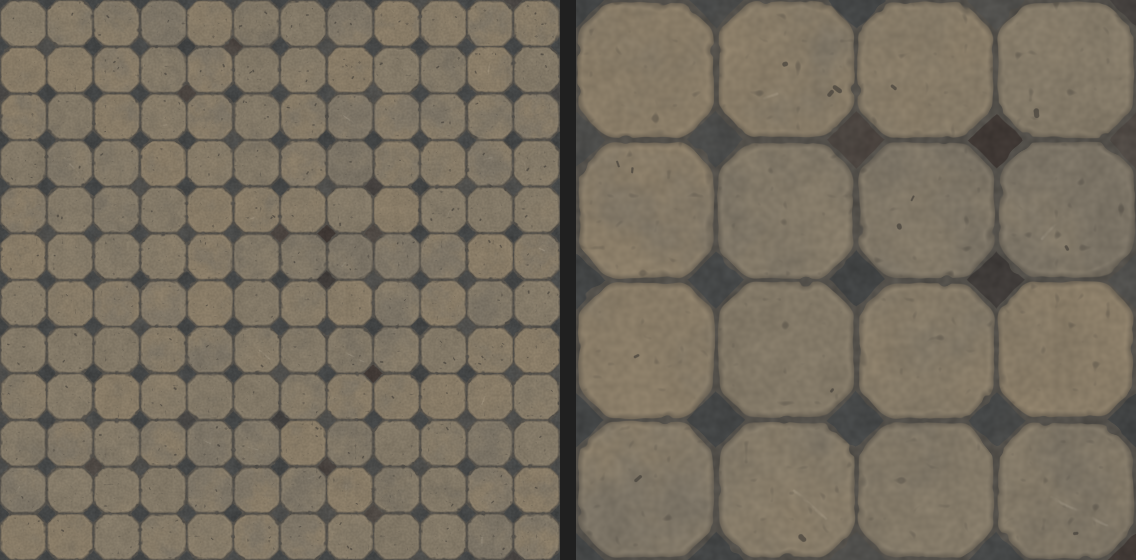
Left, the full canvas; right, a detail of the centre.
A WebGL 1 fragment shader for this texture:

```glsl
precision highp float;

uniform vec2 u_resolution;

const float COUNT = 12.0;          // tiles across and down
const float JOINT = 0.017;         // half width of a joint, in tiles
const float CUT = 0.215;           // half diagonal of the corner inset
const float CORNER_ROUND = 0.045;
const float SHIFT = 0.016;         // misplacement of each piece
const float WOBBLE = 0.011;        // unevenness of the edges
const float CHIP = 0.028;          // depth of worn bites in the edges
const float PIT_CHANCE = 0.28;
const float SCRATCH_CHANCE = 0.14;

const vec3 CLAY = vec3(0.518, 0.478, 0.408);
const vec3 OCHRE = vec3(0.525, 0.463, 0.370);
const vec3 ASH = vec3(0.475, 0.448, 0.400);
const vec3 GROUT = vec3(0.325, 0.312, 0.290);
const vec3 SLATE = vec3(0.265, 0.273, 0.274);
const vec3 RUST = vec3(0.255, 0.215, 0.195);
const vec3 SOOT = vec3(0.250, 0.235, 0.215);

vec2 hash2(vec2 p) {
  vec3 q = fract(p.xyx * vec3(0.1031, 0.1030, 0.0973));
  q += dot(q, q.yzx + 33.33);
  return fract((q.xx + q.yz) * q.zy);
}

float cornerSlope(vec2 cell, vec2 offset, float period) {
  float angle = 6.28318 * hash2(mod(cell, period) + period).x;
  return dot(vec2(cos(angle), sin(angle)), offset);
}

// Gradient noise that wraps once per canvas, about -0.7 to 0.7
float noise(vec2 uv, float period) {
  vec2 p = uv * period;
  vec2 i = floor(p), f = fract(p);
  vec2 w = f * f * f * (f * (f * 6.0 - 15.0) + 10.0);
  vec2 e = vec2(1.0, 0.0);
  float low = mix(cornerSlope(i, f, period), cornerSlope(i + e, f - e, period), w.x);
  float high = mix(cornerSlope(i + e.yx, f - e.yx, period),
                   cornerSlope(i + 1.0, f - 1.0, period), w.x);
  return mix(low, high, w.y);
}

float fbm(vec2 uv, float period) {
  float sum = 0.0, gain = 0.6;
  for (int i = 0; i < 4; i++) {
    sum += gain * noise(uv, period);
    period *= 2.0;
    gain *= 0.55;
  }
  return sum;
}

float smoothMax(float a, float b, float k) {
  float h = max(k - abs(a - b), 0.0) / k;
  return max(a, b) + 0.25 * h * h * k;
}

float octagon(vec2 p) {
  p = abs(p);
  float sides = smoothMax(p.x, p.y, 0.01) - 0.5 + JOINT;
  float cuts = (p.x + p.y - 1.0 + CUT) * 0.7071 + JOINT;
  return smoothMax(sides, cuts, CORNER_ROUND);
}

float segment(vec2 p, vec2 a, vec2 b) {
  vec2 ab = b - a;
  return length(p - a - ab * clamp(dot(p - a, ab) / dot(ab, ab), 0.0, 1.0));
}

// Small dark holes and a rare pale scratch: x is pits, y is scratch
vec2 damage(vec2 p, vec2 id, float aa) {
  float pits = 0.0;
  for (int i = 0; i < 4; i++) {
    vec2 seed = id + 31.0 * float(i + 2);
    vec2 centre = (hash2(seed) - 0.5) * 0.7;
    vec2 kind = hash2(seed + 7.0);
    vec2 reach = (hash2(seed + 13.0) - 0.5) * 0.07;
    float d = segment(p, centre, centre + reach + 0.001) - mix(0.006, 0.019, kind.y);
    pits = max(pits, step(kind.x, PIT_CHANCE) * (1.0 - smoothstep(-aa, aa, d)));
  }
  vec2 start = (hash2(id + 211.0) - 0.5) * 0.5;
  vec2 end = (hash2(id + 223.0) - 0.5) * 0.6;
  float line = 1.0 - smoothstep(0.0, 0.012 + aa, segment(p, start, end + 0.001));
  return vec2(pits, line * step(hash2(id + 239.0).x, SCRATCH_CHANCE));
}

void main() {
  vec2 uv = gl_FragCoord.xy / u_resolution;
  vec2 grid = uv * COUNT;
  float aa = 0.8 * COUNT / min(u_resolution.x, u_resolution.y);

  // Shared surface noise
  float cloud = fbm(uv, 18.0);
  float mottle = fbm(uv, 60.0);
  float grain = noise(uv, 230.0);
  float edge = WOBBLE * (noise(uv, 40.0) + noise(uv, 110.0))
             + CHIP * smoothstep(0.15, 0.6, noise(uv, 84.0));

  // Octagonal tiles
  vec2 id = mod(floor(grid), COUNT);
  vec2 tone = hash2(id + 51.0);
  vec2 p = fract(grid) - 0.5 + (hash2(id + 17.0) - 0.5) * SHIFT;
  float tileDist = octagon(p) + edge;
  vec3 tile = mix(CLAY, OCHRE, 0.45 * smoothstep(0.35, 1.0, tone.x + cloud * 0.5));
  tile = mix(tile, ASH, 0.65 * smoothstep(0.45, 1.1, tone.y - cloud * 0.9));
  tile *= 1.0 + 0.05 * (tone.x - 0.5) + 0.07 * cloud + 0.08 * mottle + 0.07 * grain;
  tile *= 1.0 + 0.035 * smoothstep(-0.07, -0.03, tileDist);
  tile = mix(tile, SOOT, 0.42 * smoothstep(-0.045, 0.01, tileDist + 0.025 * mottle));
  tile = mix(tile, SOOT, 0.35 * smoothstep(0.38, 0.62, noise(uv, 130.0)));
  vec2 marks = damage(p + 0.012 * mottle, id, aa);
  tile = mix(tile, SOOT, 0.65 * marks.x);
  tile += 0.055 * marks.y * smoothstep(-0.2, 0.3, mottle);

  // Corner insets, centred where four tiles meet
  vec2 corner = mod(floor(grid + 0.5), COUNT);
  vec2 insetTone = hash2(corner + 91.0);
  vec2 q = fract(grid + 0.5) - 0.5 + (hash2(corner + 71.0) - 0.5) * SHIFT;
  float insetDist = (abs(q.x) + abs(q.y) - CUT) * 0.7071 + 0.5 * JOINT + edge;
  vec3 inset = mix(SLATE, RUST, 0.8 * smoothstep(0.88, 0.98, insetTone.x));
  inset = mix(inset, GROUT, 0.5 * smoothstep(0.6, 1.0, insetTone.y + 0.4 * cloud));
  inset *= 1.0 + 0.12 * (insetTone.y - 0.5) + 0.18 * mottle + 0.09 * grain;

  // Joints below, pieces on top
  vec3 color = GROUT * (1.0 + 0.18 * mottle + 0.12 * grain);
  color = mix(color, inset, 1.0 - smoothstep(-aa, aa, insetDist));
  color = mix(color, tile, 1.0 - smoothstep(-aa, aa, tileDist));
  gl_FragColor = vec4(color, 1.0);
}
```
